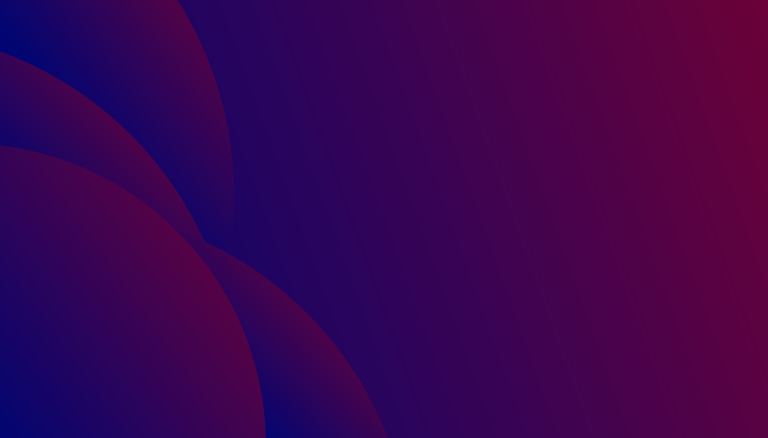
Write a Shadertoy shader that draws this background.

```glsl
// Overlapping discs in the lower left over a diagonal navy-to-crimson gradient.
#define NAVY vec3(0.0, 0.02, 0.45)
#define CRIMSON vec3(0.42, 0.005, 0.22)
#define BACKDROP_RAMP vec3(0.515, 0.185, -0.084)
#define EDGE_PIXELS 1.4

// A ramp holds the horizontal slope, the vertical slope and the offset.
vec3 rampColor(vec2 p, vec3 ramp) {
    float t = clamp(dot(vec3(p, 1.0), ramp), 0.0, 1.0);
    return mix(NAVY, CRIMSON, t);
}

// Signed distance to a disc given as centre and radius.
float discDistance(vec2 p, vec3 disc) {
    return length(p - disc.xy) - disc.z;
}

// Lays one shaded disc over the colour beneath it.
vec3 paintDisc(vec3 under, vec2 p, vec3 disc, vec3 ramp) {
    float halfEdge = 0.5 * EDGE_PIXELS / iResolution.y;
    float cover = 1.0 - smoothstep(-halfEdge, halfEdge, discDistance(p, disc));
    return mix(under, rampColor(p, ramp), cover);
}

void mainImage(out vec4 fragColor, in vec2 fragCoord) {
    // The canvas height is one unit.
    vec2 p = fragCoord / iResolution.y;
    vec3 color = rampColor(p, BACKDROP_RAMP);

    // Discs from back to front: upper, left, right, front.
    color = paintDisc(color, p, vec3(-0.289, 0.557, 0.823), vec3(1.67, 1.23, -1.15));
    color = paintDisc(color, p, vec3(-0.280, 0.114, 0.818), vec3(1.85, 1.80, -1.075));
    color = paintDisc(color, p, vec3(0.122, -0.293, 0.818), vec3(1.94, 1.76, -1.15));
    color = paintDisc(color, p, vec3(-0.082, -0.016, 0.689), vec3(1.05, 0.75, 0.01));

    fragColor = vec4(color, 1.0);
}
```
